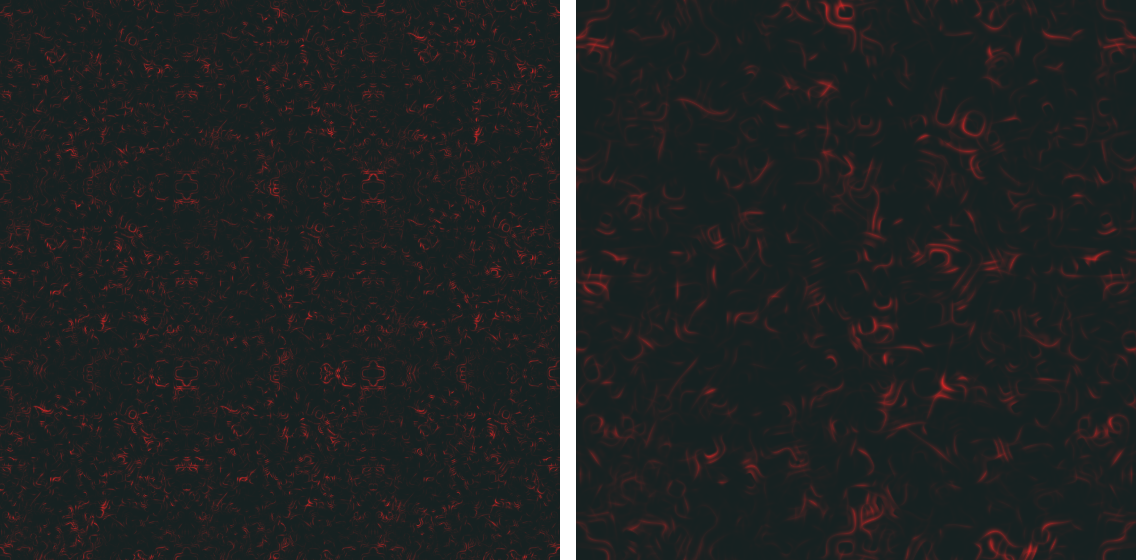
Left, the full canvas; right, a detail of the centre.
Write a WebGL 1 fragment shader that draws this texture.

```glsl
precision highp float;
uniform vec2 u_resolution;

float hash(vec2 p) {
  return fract(sin(dot(p, vec2(127.1, 311.7))) * 43758.5453);
}

// Value noise in x, its gradient in yz
vec3 noiseGrad(vec2 p) {
  vec2 i = floor(p), f = p - i;
  vec2 u = f * f * f * (f * (f * 6.0 - 15.0) + 10.0);
  vec2 du = 30.0 * f * f * (f - 1.0) * (f - 1.0);
  float a = hash(i);
  float b = hash(i + vec2(1.0, 0.0)) - a;
  float c = hash(i + vec2(0.0, 1.0)) - a;
  float d = hash(i + vec2(1.0, 1.0)) - a - b - c;
  return vec3(a + b * u.x + c * u.y + d * u.x * u.y, du * (vec2(b, c) + d * u.yx));
}

// Thin parallel noise contours, broken into short tapered fibres
float fibres(vec2 p, float width) {
  float sum = 0.0;
  for (int i = 0; i < 5; i++) {
    float k = float(i);
    float scale = 15.0 + 3.0 * k;
    float angle = 0.6 + 1.3 * k;
    mat2 turn = mat2(cos(angle), sin(angle), -sin(angle), cos(angle));
    vec2 q = turn * p * scale + 37.0 * (k + 1.0);
    vec3 n = noiseGrad(q);
    float slope = length(n.yz);
    float dist = abs(fract(n.x * 3.0) - 0.5) / (3.0 * max(slope, 0.1) * scale);
    float mask = noiseGrad(q.yx * 1.35 + 91.0).x;
    float strength = 0.06 * mask * mask + pow(mask, 7.5);
    sum += strength * smoothstep(0.15, 0.8, slope) * exp(-dist / width);
  }
  return sum;
}

void main() {
  vec2 uv = gl_FragCoord.xy / u_resolution;
  vec2 tile = fract(uv * 3.0) - 0.5;
  float width = max(0.003, 1.4 / min(u_resolution.x, u_resolution.y));

  // Fade into mirrored copies toward the tile borders so they join
  vec2 border = smoothstep(0.28, 0.48, abs(tile));
  float glow = 0.0;
  for (int j = 0; j < 4; j++) {
    vec2 mirrored = vec2(mod(float(j), 2.0), floor(float(j) / 2.0));
    vec2 weight = mix(1.0 - border, border, mirrored);
    glow += weight.x * weight.y * fibres(mix(tile, abs(tile), mirrored), width);
  }

  // Uneven wear lights different fibres in every tile
  float wear = noiseGrad(uv * 41.0 + 5.0).x;
  glow *= 0.35 + 2.2 * wear * wear;

  vec3 ground = vec3(0.086, 0.13, 0.13);
  vec3 ember = vec3(0.97, 0.15, 0.15);
  vec3 color = mix(ground, ember, 1.0 - exp(-0.95 * glow));
  gl_FragColor = vec4(color, 1.0);
}
```
